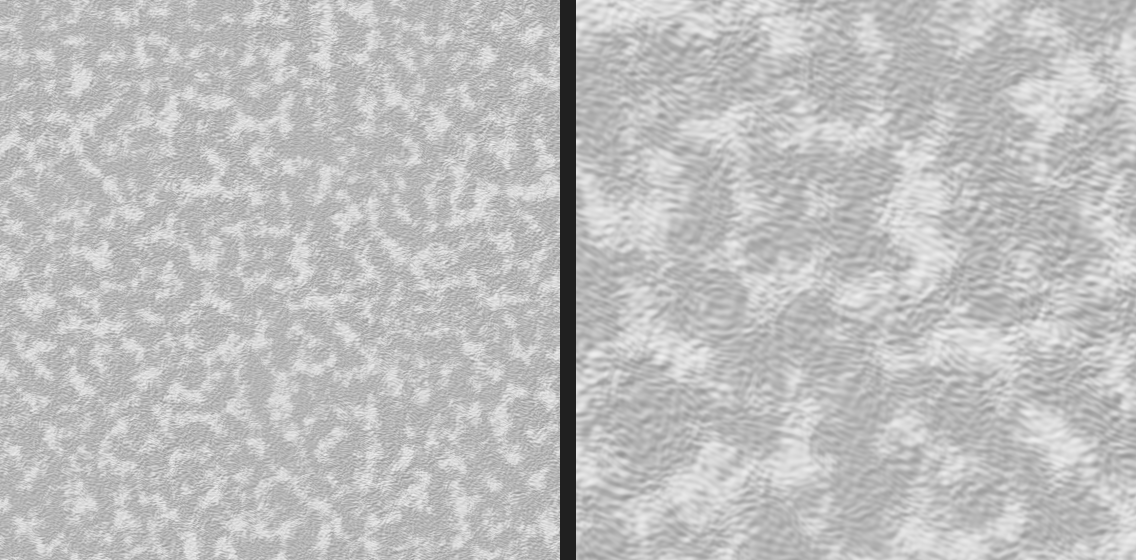
Left, the full canvas; right, a detail of the centre.
This texture is drawn by a Shadertoy shader. Its source:

```glsl
vec2 randomGradient(vec2 cell) {
    uvec2 q = uvec2(ivec2(cell) + 4096);
    uint h = q.x * 1597334677u ^ q.y * 3812015801u;
    h = (h ^ (h >> 15)) * 2246822519u;
    h = (h ^ (h >> 13)) * 3266489917u;
    float angle = 6.28318 * float((h >> 8) & 65535u) / 65536.0;
    return vec2(cos(angle), sin(angle));
}

float cornerWeight(vec2 cell, vec2 local, vec2 corner) {
    return dot(randomGradient(cell + corner), local - corner);
}

float gradientNoise(vec2 p) {
    vec2 cell = floor(p);
    vec2 f = p - cell;
    vec2 blend = f * f * f * (f * (f * 6.0 - 15.0) + 10.0);
    float low = mix(cornerWeight(cell, f, vec2(0, 0)), cornerWeight(cell, f, vec2(1, 0)), blend.x);
    float high = mix(cornerWeight(cell, f, vec2(0, 1)), cornerWeight(cell, f, vec2(1, 1)), blend.x);
    return mix(low, high, blend.y);
}

vec2 rotate(vec2 p, float angle) {
    float c = cos(angle), s = sin(angle);
    return vec2(c * p.x - s * p.y, s * p.x + c * p.y);
}

float fractalNoise(vec2 p, int octaves, float persistence) {
    float sum = 0.0, amplitude = 1.0;
    for (int i = 0; i < octaves; i++) {
        sum += amplitude * gradientNoise(p);
        p = rotate(p, 0.65) * 1.9 + 17.3;
        amplitude *= persistence;
    }
    return sum;
}

// Side-lit height difference of short, mostly horizontal ripples
float ripples(vec2 p, vec2 frequency, float tilt) {
    vec2 warp = 1.8 * vec2(gradientNoise(p * 33.0 + 5.0), gradientNoise(p * 29.0 + 41.0));
    vec2 q = rotate(p, tilt) * frequency + warp;
    return gradientNoise(q) - gradientNoise(q + vec2(-0.3, 0.55));
}

void mainImage(out vec4 fragColor, in vec2 fragCoord) {
    vec2 p = fragCoord / iResolution.y;

    // Fine embossed grain
    float fineGrain = ripples(p, vec2(180.0, 290.0), 0.3);
    float coarseGrain = ripples(p + 3.7, vec2(110.0, 185.0), -0.2);
    float grain = 0.8 * fineGrain + 0.5 * coarseGrain;

    // Pale irregular blotches with grain-roughened edges
    float field = fractalNoise(p * 25.0 + 3.0, 3, 0.6) + 0.1 * gradientNoise(p * 6.0 + 9.0);
    float blotch = smoothstep(-0.2, 0.56, field + 0.22 * grain);

    // Grain softens on pale areas and varies slowly over the surface
    float contrast = mix(0.13, 0.08, blotch) * (1.0 + 0.5 * gradientNoise(p * 5.0 + 71.0));
    float baseGrey = 0.708;
    float paleGrey = 0.862;
    float grey = mix(baseGrey, paleGrey, blotch) + contrast * grain;
    fragColor = vec4(vec3(clamp(grey, 0.0, 1.0)), 1.0);
}
```
